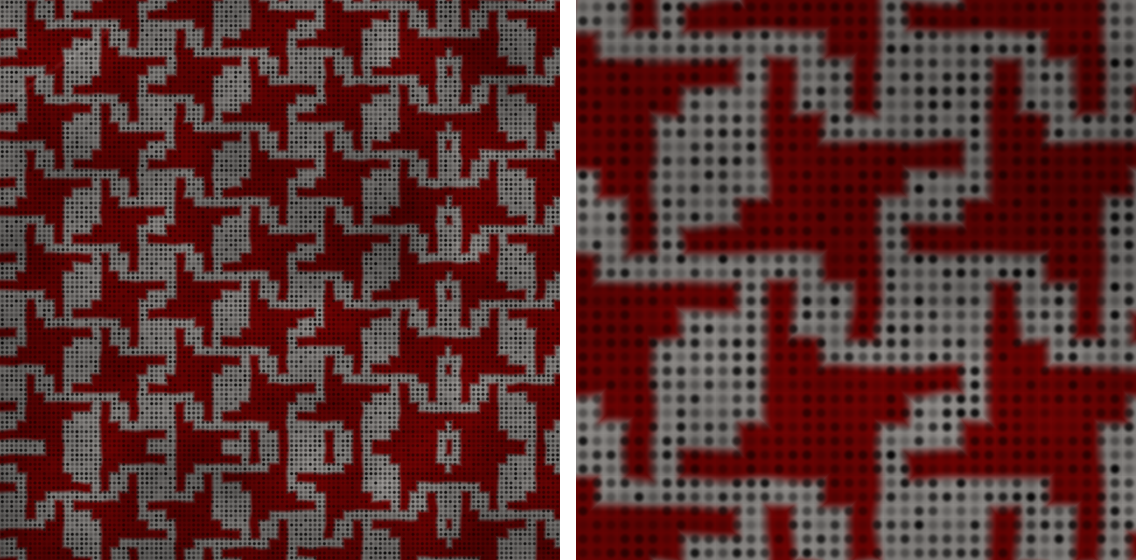
Left: the whole. Right: its middle third, enlarged.
Write a Shadertoy shader that draws this pattern.

```glsl
const float CELLS = 60.0;      // stitch blocks across the canvas
const float PITCH = 8.0;       // blocks between neighbouring stars
const float THREADS = 120.0;   // woven threads across the canvas
const vec2 MIRROR = vec2(48.29, 47.8);
const vec3 GREY = vec3(0.47, 0.46, 0.45);
const vec3 RED = vec3(0.37, 0.012, 0.012);

float hash(vec2 p) {
    return fract(sin(dot(p, vec2(127.1, 311.7))) * 43758.5453);
}

float valueNoise(vec2 p) {
    vec2 i = floor(p), f = fract(p);
    f = f * f * (3.0 - 2.0 * f);
    return mix(mix(hash(i), hash(i + vec2(1, 0)), f.x),
               mix(hash(i + vec2(0, 1)), hash(i + vec2(1, 1)), f.x), f.y);
}

float fbm(vec2 p) {
    float sum = 0.0, amp = 0.5;
    for (int i = 0; i < 4; i++) {
        sum += amp * valueNoise(p);
        p = p * 2.03 + 17.0;
        amp *= 0.5;
    }
    return sum / 0.9375;
}

float boxDistance(vec2 p, vec2 low, vec2 high) {
    vec2 d = abs(p - 0.5 * (low + high)) - 0.5 * (high - low);
    return length(max(d, 0.0)) + min(max(d.x, d.y), 0.0);
}

float segmentDistance(vec2 p, vec2 a, vec2 b) {
    vec2 ab = b - a;
    return length(p - a - ab * clamp(dot(p - a, ab) / dot(ab, ab), 0.0, 1.0));
}

// One arm pair: upright spike, shoulder, long tooth and its root
float halfStar(vec2 p) {
    float spike = boxDistance(p, vec2(-2, 0), vec2(-1, 5));
    float shoulder = boxDistance(p, vec2(-2, 0), vec2(0, 3));
    float tooth = boxDistance(p, vec2(-2, 1), vec2(5, 2));
    float root = boxDistance(p, vec2(-2, -2), vec2(2, 2));
    float step1 = boxDistance(p, vec2(-2, 0), vec2(3, 2));
    return min(min(min(spike, shoulder), min(tooth, root)), step1);
}

float starDistance(vec2 p) {
    return min(halfStar(p), halfStar(-p));
}

// Star columns drop by three blocks after every second column
float starLattice(vec2 p) {
    float nearest = 1e3;
    float column = floor((p.x - 1.0) / PITCH);
    for (float i = -1.0; i <= 1.0; i++) {
        float c = column + i;
        float drop = 5.0 + 3.0 * floor((c + 1.0) * 0.5);
        vec2 local = vec2(p.x - 5.0 - PITCH * c, drop - p.y);
        local.y -= PITCH * round(local.y / PITCH);
        float side = local.y < 0.0 ? -1.0 : 1.0;
        nearest = min(nearest, starDistance(local));
        nearest = min(nearest, starDistance(local - vec2(0, PITCH * side)));
    }
    return nearest;
}

// Dark holes between threads, with uneven depth and thread tone
float weaveShade(vec2 uv, float depth) {
    vec2 t = uv * THREADS;
    vec2 id = floor(t);
    vec2 f = abs(fract(t) - 0.5);
    float hole = 1.0 - smoothstep(0.12, 0.5, length(f));
    float tone = hash(vec2(id.x, 3.0)) + hash(vec2(7.0, id.y)) - 1.0;
    float ridge = 0.05 * (cos(6.28318 * t.x) + cos(6.28318 * t.y));
    return 1.0 - depth * hole * mix(0.1, 0.8, hash(id)) + 0.07 * tone + ridge * depth;
}

void mainImage(out vec4 fragColor, in vec2 fragCoord) {
    vec2 uv = fragCoord / iResolution.xy;

    // Block coordinates run downward and fold about both mirror lines
    vec2 blocks = vec2(uv.x, 1.0 - uv.y) * CELLS + vec2(0.2, -0.1);
    blocks += 0.25 * (vec2(valueNoise(uv * 45.0), valueNoise(uv * 45.0 + 31.0)) - 0.5);
    blocks = MIRROR - abs(blocks - MIRROR);

    float soft = max(0.28, CELLS / iResolution.y);
    float star = 1.0 - smoothstep(-soft, soft, starLattice(blocks));

    // Cloth
    vec3 color = mix(GREY, RED, star);
    color *= weaveShade(uv, mix(1.0, 0.6, star));

    // Uneven fading and a pale scuff
    color *= mix(0.65, 1.23, fbm(uv * 7.0 + 4.0));
    float scuff = segmentDistance(uv, vec2(0.03, 0.83), vec2(0.20, 0.95));
    color += 0.09 * (1.0 - smoothstep(0.001, 0.006, scuff)) * fbm(uv * 40.0);

    fragColor = vec4(clamp(color, 0.0, 1.0), 1.0);
}
```
